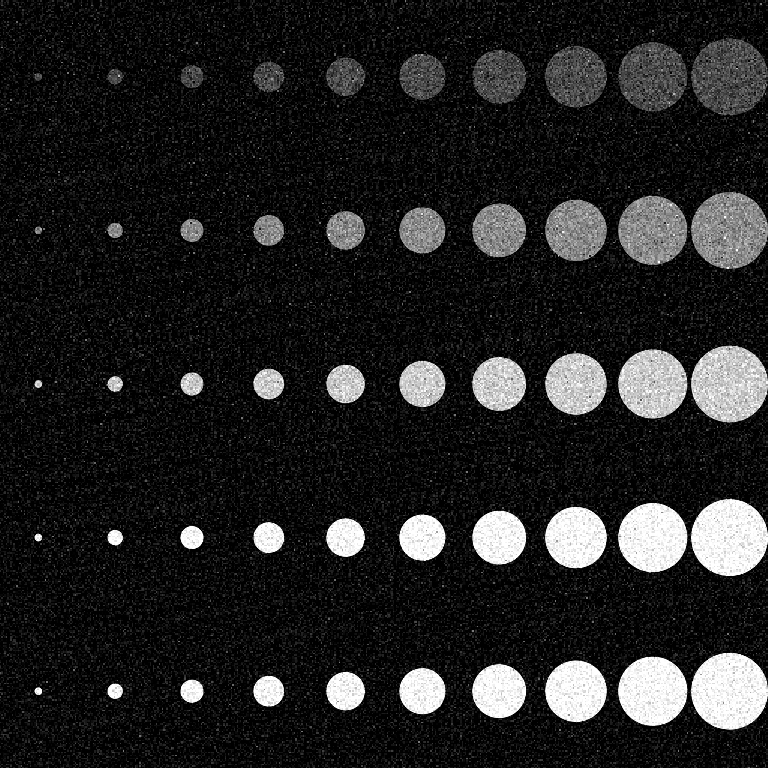
A WebGL 2 fragment shader for this pattern:

```glsl
#version 300 es
precision highp float;

#define COLUMNS 10.0
#define ROWS 5.0
#define RADIUS_STEP 0.005
#define DARKEST_LEVEL 0.29
#define LEVEL_STEP 0.255
#define BACKGROUND_LEVEL 0.0
#define GRAIN_CELLS 512.0
#define GRAIN_SIGMA 0.1

uniform vec2 u_resolution;
out vec4 fragColor;

float hash(vec2 p) {
  return fract(sin(dot(p, vec2(12.9898, 78.233))) * 43758.5453);
}

// Normally distributed noise from two uniform hashes
float gaussian(vec2 cell) {
  float u = max(hash(cell + 0.37), 1e-5);
  float v = hash(cell.yx + vec2(71.7, 19.3));
  return sqrt(-2.0 * log(u)) * cos(6.28318 * v);
}

void main() {
  vec2 uv = gl_FragCoord.xy / u_resolution;
  float pixel = 1.0 / min(u_resolution.x, u_resolution.y);

  // Grid of discs: size grows to the right, brightness grows downward
  vec2 grid = vec2(COLUMNS, ROWS);
  vec2 cell = floor(uv * grid);
  vec2 center = (cell + 0.5) / grid;
  float radius = RADIUS_STEP * (cell.x + 1.0);
  float rowFromTop = ROWS - 1.0 - cell.y;
  float discLevel = min(DARKEST_LEVEL + LEVEL_STEP * rowFromTop, 1.0);

  // Smooth disc edge
  float edge = length(uv - center) - radius;
  float disc = 1.0 - smoothstep(-0.5 * pixel, 0.5 * pixel, edge);
  float level = mix(BACKGROUND_LEVEL, discLevel, disc);

  // Additive grain, clipped at black and white
  level += GRAIN_SIGMA * gaussian(floor(uv * GRAIN_CELLS));
  fragColor = vec4(vec3(clamp(level, 0.0, 1.0)), 1.0);
}
```
